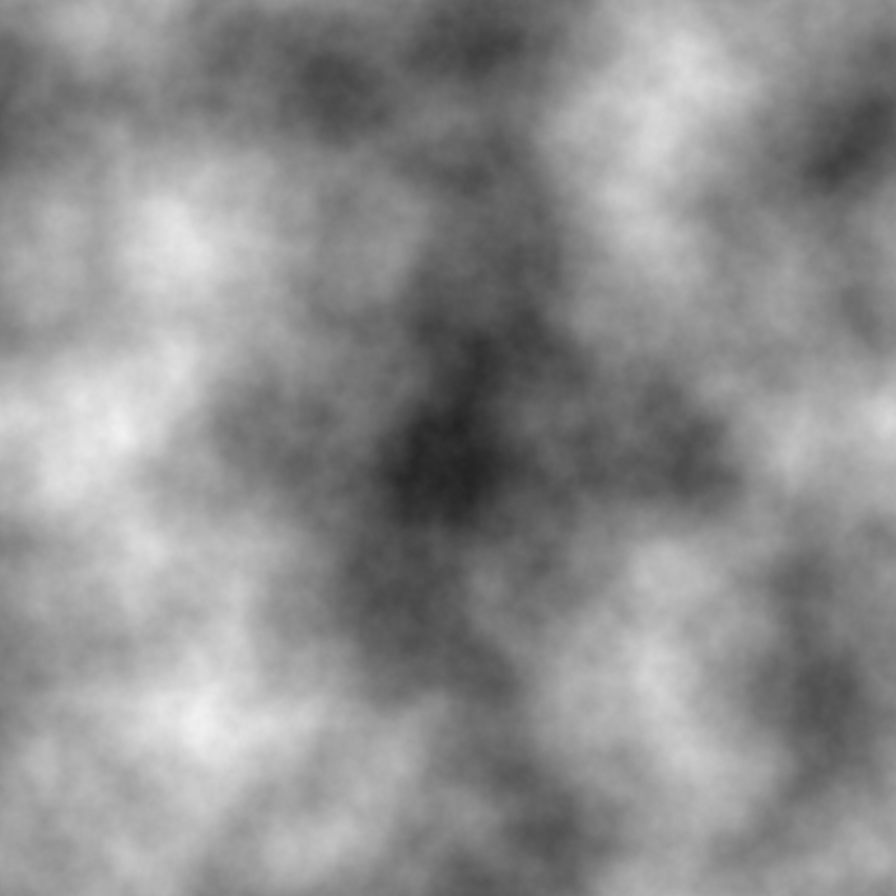
Give the GLSL for this texture, as a Shadertoy shader.

```glsl
// Soft grey clouds: seamlessly tiling fractal gradient noise.

// Integer hash of a lattice point and octave, as a unit gradient
vec2 latticeGradient(ivec2 cell, int octave) {
    uvec3 v = uvec3(cell, octave + 7) * 1664525u + 1013904223u;
    v.x += v.y * v.z; v.y += v.z * v.x; v.z += v.x * v.y;
    v ^= v >> 16u;
    v.x += v.y * v.z; v.y += v.z * v.x; v.z += v.x * v.y;
    float angle = 6.28319 * float(v.x >> 8u) / 16777216.0;
    return vec2(cos(angle), sin(angle));
}

// Contribution of one cell corner, with the lattice wrapped at the period
float corner(ivec2 cell, ivec2 offset, vec2 local, int period, int octave) {
    ivec2 wrapped = (cell + offset) % period;
    return dot(latticeGradient(wrapped, octave), local - vec2(offset));
}

float gradientNoise(vec2 p, int period, int octave) {
    ivec2 cell = ivec2(floor(p));
    vec2 f = fract(p);
    vec2 blend = f * f * f * (f * (f * 6.0 - 15.0) + 10.0);
    float bottom = mix(corner(cell, ivec2(0, 0), f, period, octave),
                       corner(cell, ivec2(1, 0), f, period, octave), blend.x);
    float top = mix(corner(cell, ivec2(0, 1), f, period, octave),
                    corner(cell, ivec2(1, 1), f, period, octave), blend.x);
    return mix(bottom, top, blend.y);
}

// Each octave doubles the whole number of cells and halves the strength
float clouds(vec2 uv) {
    float sum = 0.0;
    float strength = 1.0;
    int period = 3;
    for (int octave = 0; octave < 7; octave++) {
        sum += strength * gradientNoise(uv * float(period), period, octave);
        strength *= 0.5;
        period *= 2;
    }
    return sum;
}

void mainImage(out vec4 fragColor, in vec2 fragCoord) {
    vec2 uv = fragCoord / iResolution.xy;
    float grey = 0.555 + 0.54 * clouds(uv);
    fragColor = vec4(vec3(clamp(grey, 0.0, 1.0)), 1.0);
}
```
